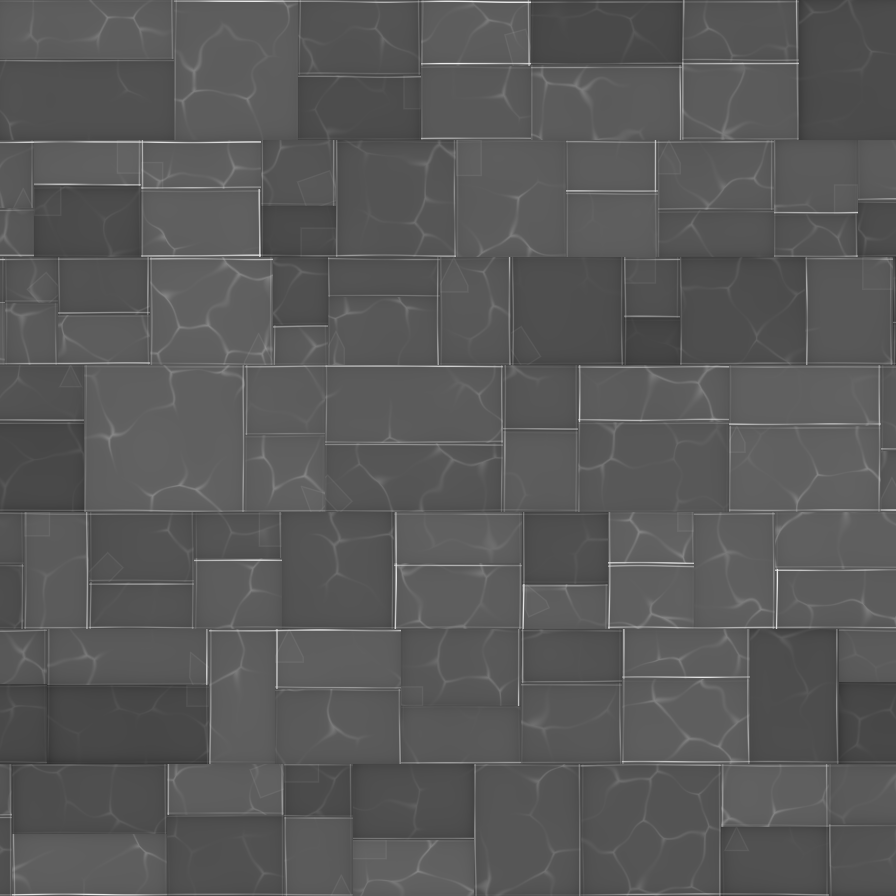
Write a WebGL 1 fragment shader that draws this texture.

```glsl
precision highp float;
uniform vec2 u_resolution;

const float ROWS = 7.0;
const float ROW_JITTER = 0.46;
const float COLUMN_JITTER = 0.5;
const float COLUMN_DENSITY = 1.25;
const float DARK_STONE = 0.275;
const float LIGHT_STONE = 0.382;
const float RIM_LIGHT = 0.92;
const float RIM_INSET = 0.0018;
const float RIM_WIDTH = 0.0015;
const float RIM_GAIN = 1.35;
const float SHADOW_REACH = 0.006;
const float CRACK_SCALE = 15.0;
const float CRACK_WIDTH = 0.075;
const float CRACK_GAIN = 0.13;
const float CHIP_CHANCE = 0.35;

float hash(vec2 p) {
  vec3 q = fract(vec3(p.xyx) * 0.1031);
  q += dot(q, q.yzx + 33.33);
  return fract((q.x + q.y) * q.z);
}

vec2 hash2(vec2 p) {
  return vec2(hash(p), hash(p + vec2(37.2, 91.7)));
}

float noise(vec2 p) {
  vec2 i = floor(p), f = fract(p);
  f *= f * (3.0 - 2.0 * f);
  return mix(mix(hash(i), hash(i + vec2(1, 0)), f.x),
             mix(hash(i + vec2(0, 1)), hash(i + vec2(1, 1)), f.x), f.y);
}

float rowEdge(float i) {
  float inner = step(0.5, i) * step(i, ROWS - 0.5);
  return (i + inner * ROW_JITTER * (hash(vec2(i, 5.3)) - 0.5)) / ROWS;
}

float columnEdge(float i, float row) {
  return i + COLUMN_JITTER * (hash(vec2(i + 20.0, row * 7.0 + 3.0)) - 0.5);
}

// Finds the stone under p: its corners and a seed.
void findStone(vec2 p, out vec2 lo, out vec2 hi, out vec2 seed) {
  float row = 0.0;
  for (int i = 1; i < 7; i++) row += step(rowEdge(float(i)), p.y);
  lo.y = rowEdge(row);
  hi.y = rowEdge(row + 1.0);
  float height = hi.y - lo.y;

  float count = floor(COLUMN_DENSITY / height);
  float shift = hash(vec2(row, 17.0));
  float u = p.x * count + shift;
  float col = floor(u);
  if (u < columnEdge(col, row)) col -= 1.0;
  else if (u >= columnEdge(col + 1.0, row)) col += 1.0;
  lo.x = (columnEdge(col, row) - shift) / count;
  hi.x = (columnEdge(col + 1.0, row) - shift) / count;

  seed = vec2(col * 2.0 + 11.0, row * 13.0 + 7.0);
  float splitChance = mix(0.25, 0.85, smoothstep(0.1, 0.14, height));
  if (hash(seed + 50.0) < splitChance) {
    float cut = mix(lo.y, hi.y, mix(0.36, 0.64, hash(seed + 80.0)));
    if (p.y < cut) hi.y = cut;
    else { lo.y = cut; seed.x += 1.0; }
  }
}

// Adds the shadow and the broken bright rim of one side.
float shadeSide(float tone, float d, float along, vec2 seed, float level, float pixel) {
  float pick = hash(seed);
  float shadow = mix(0.018, 0.075, hash(seed + 9.0) * (1.0 - 0.7 * level));
  tone -= shadow * exp(-d / SHADOW_REACH);
  float wear = noise(vec2(along * 28.0, seed.x + seed.y * 3.0));
  float inset = RIM_INSET + 0.0016 * (noise(vec2(along * 14.0, seed.y)) - 0.5);
  float line = 1.0 - smoothstep(0.0, max(RIM_WIDTH, pixel), abs(d - inset));
  float strength = RIM_GAIN * pick * pick * mix(0.15, 1.0, level) * mix(0.3, 1.0, wear);
  return mix(tone, RIM_LIGHT, clamp(line * strength, 0.0, 1.0));
}

// Cell borders, brightest where three cells meet.
float cracks(vec2 p, float pixel) {
  p += 0.25 * vec2(noise(p * 2.5), noise(p * 2.5 + 40.0));
  vec2 cell = floor(p);
  vec3 near = vec3(9.0);
  for (int y = -1; y <= 1; y++) {
    for (int x = -1; x <= 1; x++) {
      vec2 c = cell + vec2(x, y);
      float d = length(c + 0.1 + 0.8 * hash2(c) - p);
      if (d < near.x) near = vec3(d, near.xy);
      else if (d < near.y) near = vec3(near.x, d, near.y);
      else near.z = min(near.z, d);
    }
  }
  float gap = near.y - near.x;
  float line = 1.0 - smoothstep(0.0, max(CRACK_WIDTH, 2.0 * pixel), gap);
  float glow = 0.25 * exp(-gap * 9.0);
  float junction = exp(-3.5 * (near.z - near.x));
  return (line + glow) * junction * smoothstep(0.2, 0.65, noise(p * 0.9 + 13.0));
}

// A small outlined flake set near one corner.
float chip(vec2 p, vec2 lo, vec2 hi, vec2 seed, float pixel) {
  vec2 size = mix(vec2(0.009), vec2(0.02), hash2(seed + 21.0));
  vec2 q = p - mix(lo + size, hi - size, step(0.5, hash2(seed + 33.0)));
  float angle = 0.9 * step(0.6, hash(seed + 41.0)) * hash(seed + 43.0);
  q = mat2(cos(angle), -sin(angle), sin(angle), cos(angle)) * q;
  vec2 b = abs(q) - size;
  float d = max(b.x, b.y);
  if (hash(seed + 47.0) < 0.4) d = max(d, (abs(q.x) * 2.0 + q.y - size.y) * 0.45);
  float fill = 1.0 - smoothstep(-pixel, pixel, d);
  float outline = 1.0 - smoothstep(0.0, max(0.0015, pixel), abs(d));
  return (0.014 * fill + 0.04 * outline) * step(hash(seed + 61.0), CHIP_CHANCE);
}

void main() {
  vec2 p = gl_FragCoord.xy / u_resolution;
  float pixel = 1.0 / u_resolution.y;
  vec2 lo, hi, seed;
  findStone(p, lo, hi, seed);

  // Stone face
  float level = pow(hash(seed + 3.0), 0.6);
  float tone = mix(DARK_STONE, LIGHT_STONE, level);
  tone += 0.012 * (noise(p * 18.0 + seed) - 0.5);
  vec2 crackPoint = p * CRACK_SCALE + 60.0 * hash2(seed + 70.0);
  tone += CRACK_GAIN * mix(0.35, 1.0, level) * cracks(crackPoint, pixel * CRACK_SCALE);
  tone += chip(p, lo, hi, seed, pixel);

  // Four sides
  tone = shadeSide(tone, p.x - lo.x, p.y, seed + 101.0, level, pixel);
  tone = shadeSide(tone, hi.x - p.x, p.y, seed + 137.0, level, pixel);
  tone = shadeSide(tone, p.y - lo.y, p.x, seed + 173.0, level, pixel);
  tone = shadeSide(tone, hi.y - p.y, p.x, seed + 211.0, level, pixel);
  gl_FragColor = vec4(vec3(tone), 1.0);
}
```
